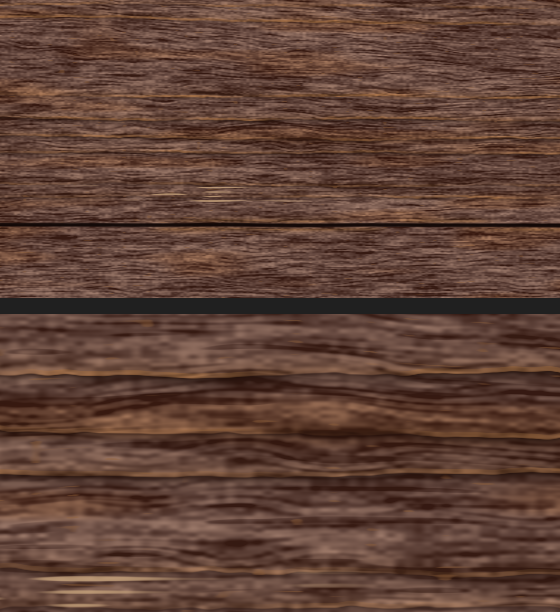
Top: the whole. Bottom: its middle third, enlarged.
A Shadertoy shader for this texture:

```glsl
const vec3 DARK_BROWN = vec3(0.21, 0.10, 0.07);
const vec3 MID_BROWN = vec3(0.37, 0.26, 0.228);
const vec3 PALE_BROWN = vec3(0.57, 0.44, 0.385);
const vec3 OCHRE = vec3(0.58, 0.39, 0.23);
const vec3 SPLINTER = vec3(0.80, 0.66, 0.50);
const vec3 GAP_BLACK = vec3(0.06, 0.025, 0.02);

const float GAP_HEIGHT = 0.245;
const float GAP_HALF_WIDTH = 0.006;
const float CREST_HALF_WIDTH = 0.0022;
const float SHADOW_DEPTH = 0.007;
const float HALO_HEIGHT = 0.014;
const float GROOVES_PER_HEIGHT = 82.0;
const float GROOVE_CONTRAST = 0.36;
const float GRAIN_CONTRAST = 0.40;
const float FIBRE_CONTRAST = 0.50;
const float PATCH_CONTRAST = 0.24;
const float SPECKLE_CONTRAST = 0.40;
const float CRACK_DEPTH = 0.26;

// Each ridge: height, slope, crest strength, shadow strength
const int RIDGE_COUNT = 8;
const vec4 RIDGES[RIDGE_COUNT] = vec4[](
    vec4(0.990, -0.006, 0.55, 0.30),
    vec4(0.946, -0.018, 0.75, 0.30),
    vec4(0.677, -0.003, 0.85, 0.50),
    vec4(0.605, -0.006, 0.75, 0.95),
    vec4(0.541, -0.005, 0.75, 0.95),
    vec4(0.490, -0.004, 0.60, 0.85),
    vec4(0.385, -0.004, 0.45, 0.50),
    vec4(0.338, -0.004, 0.55, 0.60));

float hash(vec2 p) {
    vec3 q = fract(p.xyx * vec3(0.1031, 0.1030, 0.0973));
    q += dot(q, q.yzx + 33.33);
    return fract((q.x + q.y) * q.z);
}

float noise(vec2 p) {
    vec2 cell = floor(p);
    vec2 f = fract(p);
    f = f * f * (3.0 - 2.0 * f);
    return mix(mix(hash(cell), hash(cell + vec2(1, 0)), f.x),
               mix(hash(cell + vec2(0, 1)), hash(cell + vec2(1, 1)), f.x), f.y);
}

float signedNoise(vec2 p) {
    return noise(p) - 0.5;
}

// Bend the fibres: slanted at the top, nearly straight near the gap
vec2 bendGrain(vec2 p) {
    float slant = smoothstep(0.6, 0.9, p.y);
    float wave = mix(0.010, 0.034, smoothstep(0.42, 0.62, p.y));
    p.y += 0.06 * slant * (p.x - 0.94);
    p.y += wave * signedNoise(p * vec2(2.2, 6.0) + 11.0);
    p.y += 0.006 * signedNoise(p * vec2(11.0, 20.0) + 5.0);
    return p;
}

// Fine broken furrows between the fibres, 0 to 1
float groove(vec2 g) {
    float phase = g.y * GROOVES_PER_HEIGHT + 1.8 * noise(g * vec2(9.0, 38.0) + 3.0);
    float furrow = 0.5 + 0.5 * cos(6.2832 * phase);
    float strength = smoothstep(0.25, 0.75, noise(g * vec2(13.0, 80.0) + 55.0));
    return furrow * furrow * strength;
}

float grainTone(vec2 p) {
    vec2 g = bendGrain(p);
    float layered = smoothstep(0.25, 0.30, p.y) * (1.0 - smoothstep(0.44, 0.52, p.y));
    float tone = 0.56;
    tone -= GROOVE_CONTRAST * (groove(g) - 0.19);
    tone += GRAIN_CONTRAST * signedNoise(g * vec2(9.0, 110.0));
    tone += FIBRE_CONTRAST * signedNoise(g * vec2(20.0, 185.0) + 40.0);
    tone += PATCH_CONTRAST * signedNoise(p * vec2(2.5, 7.0) + 70.0);
    tone += SPECKLE_CONTRAST * signedNoise(p * vec2(95.0, 210.0) + 9.0);
    tone += 0.32 * layered * signedNoise(g * vec2(1.6, 55.0) + 23.0);
    float crack = smoothstep(0.70, 0.84, noise(g * vec2(9.0, 120.0) + 90.0));
    return tone - CRACK_DEPTH * crack;
}

vec3 woodColor(float tone) {
    vec3 lower = mix(DARK_BROWN, MID_BROWN, clamp(tone * 2.0, 0.0, 1.0));
    return mix(lower, PALE_BROWN, clamp(tone * 2.0 - 1.0, 0.0, 1.2));
}

void mainImage(out vec4 fragColor, in vec2 fragCoord) {
    vec2 p = fragCoord / iResolution.y;
    float blur = 1.0 / iResolution.y;
    float tone = grainTone(p);
    vec3 color = woodColor(tone);

    // Broad warm stains
    float stain = smoothstep(0.55, 0.85, noise(p * vec2(3.0, 22.0) + 31.0));
    color *= mix(vec3(1.0), vec3(1.04, 0.97, 0.86), stain);

    // Worn growth ridges, lit above and shaded below
    for (int i = 0; i < RIDGE_COUNT; i++) {
        vec4 ridge = RIDGES[i];
        float seed = float(i) * 7.3;
        float line = ridge.x + ridge.y * p.x;
        line += 0.014 * signedNoise(vec2(p.x * 2.4, seed));
        line += 0.005 * signedNoise(vec2(p.x * 13.0, seed + 3.0));
        line += 0.003 * signedNoise(vec2(p.x * 50.0, seed + 6.0));
        float d = p.y - line;
        float wear = smoothstep(0.2, 0.7, noise(vec2(p.x * 5.0, seed + 50.0)));
        wear *= 0.45 + 0.55 * noise(vec2(p.x * 45.0, seed + 80.0));
        float above = smoothstep(-blur, blur, d);
        float halo = above * exp(-max(d, 0.0) / HALO_HEIGHT);
        float shadow = (1.0 - above) * exp(min(d, 0.0) / SHADOW_DEPTH);
        float crest = 1.0 - smoothstep(0.0, blur, abs(d - CREST_HALF_WIDTH) - CREST_HALF_WIDTH);
        color = mix(color, OCHRE * (0.45 + 0.8 * tone), 0.45 * halo * ridge.z);
        color = mix(color, DARK_BROWN * 0.55, shadow * ridge.w * (0.6 + 0.4 * wear));
        color = mix(color, OCHRE * (0.7 + 0.5 * tone), crest * wear * ridge.z);
    }

    // Pale broken splinters in the layered strip
    float strip = smoothstep(0.31, 0.325, p.y) * (1.0 - smoothstep(0.37, 0.39, p.y));
    strip *= smoothstep(0.22, 0.4, p.x) * (1.0 - smoothstep(0.75, 1.15, p.x));
    float splinter = smoothstep(0.68, 0.84, noise(p * vec2(7.0, 135.0) + 17.0));
    color = mix(color, SPLINTER, 0.75 * strip * splinter);
    float fleck = smoothstep(0.90, 0.98, noise(bendGrain(p) * vec2(24.0, 210.0) + 61.0));
    color = mix(color, OCHRE, 0.4 * fleck);

    // Gap between boards with patchy ochre edges
    float gap = p.y - GAP_HEIGHT - 0.005 * signedNoise(vec2(p.x * 4.0, 2.0));
    float upperEdge = exp(-abs(gap - 0.014) / 0.007) * smoothstep(0.2, 0.7, noise(vec2(p.x * 4.0, 8.0)));
    float lowerEdge = exp(-abs(gap + 0.014) / 0.006) * smoothstep(0.35, 0.8, noise(vec2(p.x * 5.0, 14.0)));
    color = mix(color, OCHRE * (0.5 + 0.6 * tone), 0.7 * max(upperEdge, lowerEdge));
    float opening = 1.0 - smoothstep(-blur, blur, abs(gap) - GAP_HALF_WIDTH);
    color = mix(color, GAP_BLACK, 0.95 * opening);

    fragColor = vec4(clamp(color, 0.0, 1.0), 1.0);
}
```
